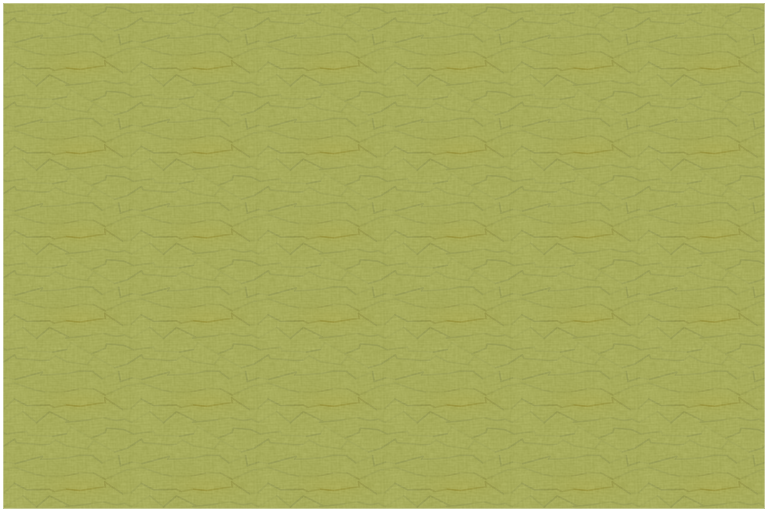
Give the GLSL for this texture, as a Shadertoy shader.

```glsl
vec2 hash2(vec2 p) {
    vec3 q = fract(p.xyx * vec3(0.1031, 0.1030, 0.0973));
    q += dot(q, q.yzx + 33.33);
    return fract((q.xx + q.yz) * q.zy);
}

// Gradient noise that wraps after `period` cells
float gradientDot(vec2 cell, vec2 offset, vec2 period) {
    vec2 gradient = hash2(mod(cell, period) + period * 1.7) * 2.0 - 1.0;
    return dot(gradient, offset);
}

float tiledNoise(vec2 uv, vec2 period) {
    vec2 p = uv * period, cell = floor(p), f = p - cell;
    vec2 w = f * f * f * (f * (f * 6.0 - 15.0) + 10.0);
    vec2 e = vec2(0.0, 1.0);
    return mix(mix(gradientDot(cell, f, period),
                   gradientDot(cell + e.yx, f - e.yx, period), w.x),
               mix(gradientDot(cell + e.xy, f - e.xy, period),
                   gradientDot(cell + e.yy, f - e.yy, period), w.x), w.y);
}

float segmentDistance(vec2 p, vec2 a, vec2 b) {
    vec2 ab = b - a;
    return length(p - a - ab * clamp(dot(p - a, ab) / dot(ab, ab), 0.0, 1.0));
}

// Jittered vertex of a zigzag row, in tile units
vec2 creaseVertex(float column, float row) {
    vec2 jitter = hash2(vec2(mod(column, 10.0), row) + 7.0) - 0.5;
    return vec2((column + 0.5 + jitter.x * 1.3) / 10.0,
                (row + 0.5 + jitter.y * 0.95) / 6.0);
}

// Thin broken zigzag lines, wrapped at the tile borders
float creases(vec2 uv, vec2 tile, float pixel) {
    float ink = 0.0;
    for (float row = 0.0; row < 6.0; row++) {
        vec2 a = creaseVertex(0.0, row);
        for (float column = 0.0; column < 10.0; column++) {
            vec2 b = creaseVertex(column + 1.0, row);
            vec2 center = 0.5 * (a + b);
            vec2 local = uv - center;
            local -= round(local);
            float d = segmentDistance(local * tile, (a - center) * tile, (b - center) * tile);
            float strength = 0.25 + 0.75 * hash2(vec2(column, row) + 41.0).x;
            ink = max(ink, strength * (1.0 - smoothstep(0.0005, 0.0009 + pixel, d)));
            a = b;
        }
    }
    return ink;
}

void mainImage(out vec4 fragColor, in vec2 fragCoord) {
    float pixel = 1.0 / iResolution.y;
    vec2 p = fragCoord * pixel;
    vec2 size = vec2(iResolution.x * pixel, 1.0);
    float margin = 0.0065;

    // Six tiles across and six down
    vec2 tile = (size - 2.0 * margin) / 6.0;
    vec2 uv = fract((p - margin) / tile);

    // Cloth with soft blotches and fine woven threads
    vec3 color = vec3(0.658, 0.678, 0.360);
    color += 0.016 * tiledNoise(uv, vec2(4.0, 3.0));
    color += 0.030 * tiledNoise(uv, vec2(12.0, 46.0));
    color += 0.024 * tiledNoise(uv, vec2(62.0, 9.0));
    color += 0.026 * tiledNoise(uv, vec2(50.0, 36.0));

    // Ochre stain low in each tile
    vec2 fromStain = uv - vec2(0.60, 0.27);
    fromStain -= round(fromStain);
    float stain = exp(-dot(fromStain * fromStain, vec2(16.0, 70.0)));
    color += stain * vec3(0.004, -0.008, -0.022);

    // Grey-olive creases, warmer and stronger in the stain
    float ink = creases(uv, tile, pixel);
    vec3 creaseTint = mix(vec3(-0.065, -0.062, -0.020), vec3(-0.045, -0.070, -0.090), stain);
    color += creaseTint * ink * (0.85 + 0.4 * stain);

    // Faint joins between tiles
    vec2 joinDistance = (0.5 - abs(uv - 0.5)) * tile;
    color -= 0.010 * (1.0 - smoothstep(0.0, 0.004, joinDistance.x));
    color -= 0.005 * (1.0 - smoothstep(0.0, 0.003, joinDistance.y));

    // White border
    vec2 inset = min(p, size - p) - margin;
    float inside = smoothstep(-0.7 * pixel, 0.7 * pixel, min(inset.x, inset.y));
    fragColor = vec4(mix(vec3(1.0), color, inside), 1.0);
}
```
